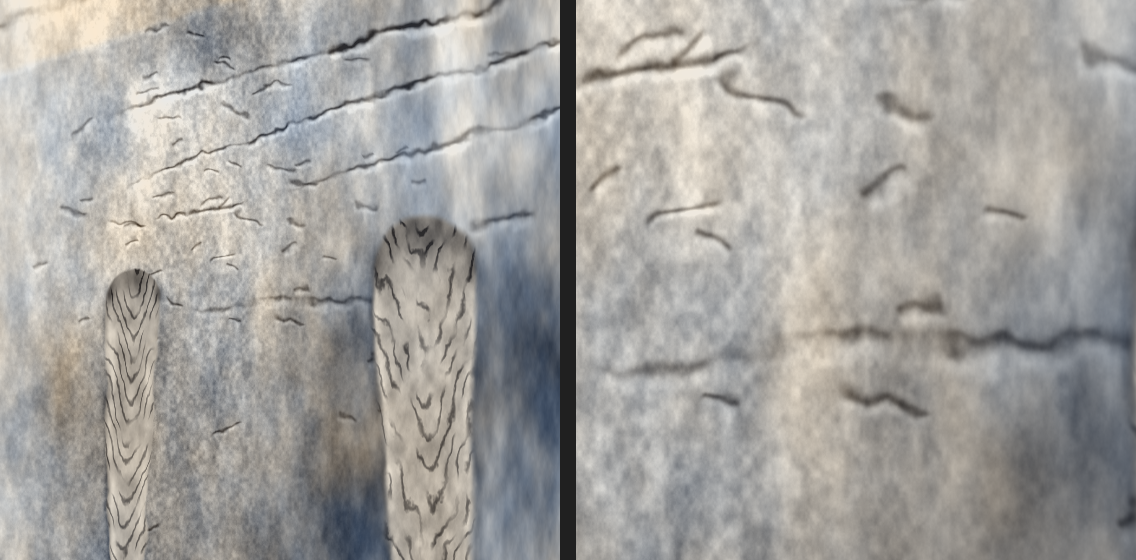
Left, the full canvas; right, a detail of the centre.
Write a WebGL 2 fragment shader that draws this texture.

```glsl
#version 300 es
precision highp float;
// Weathered grey surface: vertically streaked tone, slanted cracks with lit lips,
// and two tapering ridges carrying V-shaped furrows below dark hollow caps.
// Layers of value noise are summed into one tone, then tinted cool to warm.
#define STREAK_AMOUNT 0.50
#define FINE_STREAK 0.26
#define GRAIN_AMOUNT 0.34
#define CRACK_DEPTH 0.42
#define CHIP_DEPTH 0.30
#define FURROW_DEPTH 0.32
#define CHIP_GRID vec2(13.0, 19.0)
#define DARK_COLOR vec3(0.25, 0.255, 0.27)
#define LIGHT_COLOR vec3(0.87, 0.855, 0.825)
#define WARM_TINT vec3(0.13, 0.0, -0.17)

uniform vec2 u_resolution;
out vec4 fragColor;

float hash(vec2 p) {
  vec3 q = fract(vec3(p.xyx) * 0.1031);
  q += dot(q, q.yzx + 33.33);
  return fract((q.x + q.y) * q.z);
}

float noise(vec2 p) {
  vec2 i = floor(p), f = fract(p);
  f = f * f * (3.0 - 2.0 * f);
  return mix(mix(hash(i), hash(i + vec2(1, 0)), f.x),
             mix(hash(i + vec2(0, 1)), hash(i + vec2(1, 1)), f.x), f.y);
}

float fbm(vec2 p) {
  float sum = 0.0, amp = 0.5;
  for (int i = 0; i < 5; i++) {
    sum += amp * noise(p);
    p = p * 2.03 + 17.3;
    amp *= 0.5;
  }
  return sum / 0.97;
}

float blob(vec2 p, vec2 center, vec2 radius) {
  vec2 q = (p - center) / radius;
  return exp(-dot(q, q));
}

// Tapered groove from a to b: positive in the gap, negative on the lit lower lip
float crack(vec2 p, vec2 a, vec2 b, float width) {
  float len = length(b - a);
  vec2 dir = (b - a) / len, q = p - a;
  float along = dot(q, dir) / len;
  float off = (dir.x * q.y - dir.y * q.x) / width;
  float taper = smoothstep(0.0, 0.15, along) * (1.0 - smoothstep(0.85, 1.0, along));
  return taper * (exp(-off * off) - 0.35 * exp(-0.5 * (off + 2.2) * (off + 2.2)));
}

// Short random cracks, one candidate per grid cell
float chips(vec2 p, float width) {
  vec2 cell = floor(p * CHIP_GRID);
  float sum = 0.0;
  for (int y = -1; y <= 1; y++)
    for (int x = -1; x <= 1; x++) {
      vec2 id = cell + vec2(x, y);
      vec2 center = (id + vec2(hash(id + 3.1), hash(id + 7.7))) / CHIP_GRID;
      float angle = 0.2 + 1.3 * (hash(id + 11.9) - 0.5);
      vec2 arm = vec2(cos(angle), sin(angle)) * mix(0.012, 0.035, hash(id + 19.3));
      float region = blob(center, vec2(0.34, 0.66), vec2(0.32, 0.25));
      float present = step(hash(id + 23.7), region);
      sum += present * crack(p, center - arm, center + arm, width);
    }
  return sum;
}

// Round-topped tapering ridge with furrows running down to its axis
void ridge(vec2 p, vec2 top, float footX, float topHalf, float footHalf, float soft,
           inout float tone, inout float warm) {
  float down = top.y - p.y, t = clamp(down / top.y, 0.0, 1.0);
  float halfWidth = mix(topHalf, footHalf, t);
  float dx = p.x - mix(top.x, footX, t) + 0.025 * (fbm(p * vec2(18.0, 9.0)) - 0.5);
  float d = (down > 0.0 ? abs(dx) : length(vec2(dx, down))) - halfWidth;
  float mask = 1.0 - smoothstep(-soft, soft, d);
  float below = smoothstep(-0.02, 0.06, down);
  tone -= 0.14 * below * (1.0 - mask) * exp(-max(d, 0.0) / 0.03);

  float axis = sqrt(dx * dx + 0.02 * topHalf * topHalf);
  float phase = (4.0 * axis + 1.3 * down) / topHalf + 2.2 * fbm(p * vec2(24.0, 13.0));
  float wave = abs(fract(phase) - 0.5) * 2.0;
  float furrow = 1.0 - smoothstep(0.02, 0.42, wave);
  furrow *= smoothstep(0.25, 0.6, noise(p * vec2(45.0, 22.0)));
  float body = 0.68 + 0.3 * (fbm(p * vec2(60.0, 30.0)) - 0.5) - FURROW_DEPTH * furrow;
  body += 0.08 * exp(-pow((d + 0.009) / 0.007, 2.0)) * below;
  body -= 0.30 * blob(p, top + vec2(0.0, 0.65 * topHalf), topHalf * vec2(0.9, 0.5));
  tone = mix(tone, body, mask);
  warm = mix(warm, 0.2, mask * 0.8);

  // Dark pockets at the shoulders and a thin shadow down the left flank
  vec2 side = vec2(abs(p.x - top.x), p.y);
  tone -= 0.28 * blob(side, top + vec2(topHalf * 0.88 - top.x, 0.1 * topHalf), topHalf * vec2(0.16, 0.34));
  tone -= 0.2 * below * step(dx, 0.0) * exp(-pow(d / 0.005, 2.0)) * noise(p * 14.0);
}

void main() {
  vec2 p = gl_FragCoord.xy / u_resolution;
  float focus = blob(p, vec2(0.27 + 0.12 * p.y, 0.5), vec2(0.3, 1.2));

  // Broad light and shade
  float tone = mix(0.57, 0.74, smoothstep(0.15, 0.8, p.y)) + 0.09 * (1.0 - smoothstep(0.0, 0.45, p.x));
  tone -= 0.20 * blob(p, vec2(0.94, 0.33), vec2(0.12, 0.24));
  tone -= 0.15 * blob(p, vec2(0.61, 0.10), vec2(0.11, 0.20));
  tone -= 0.12 * blob(p, vec2(0.63, 0.38), vec2(0.06, 0.10));
  tone -= 0.11 * blob(p, vec2(0.33, 0.20), vec2(0.07, 0.18));
  tone -= 0.13 * blob(p, vec2(0.42, 0.94), vec2(0.13, 0.08));
  float bandEdge = p.y - 0.857 - 0.325 * p.x + 0.02 * (fbm(p * 12.0) - 0.5);
  tone += 0.07 * smoothstep(-0.006, 0.006, bandEdge) * (1.0 - smoothstep(0.3, 0.5, p.x));

  // Streaks and grain
  float streak = fbm(p * vec2(11.0, 4.0) + 5.0) - 0.5;
  tone += STREAK_AMOUNT * streak;
  tone += FINE_STREAK * (fbm(p * vec2(55.0, 18.0)) - 0.5);
  tone += GRAIN_AMOUNT * focus * (fbm(p * vec2(170.0, 120.0)) - 0.5);
  float warm = 0.9 * (fbm(p * vec2(9.0, 5.0) + 31.0) - 0.5) + 0.6 * streak;
  warm += 0.25 * smoothstep(0.0, 0.02, bandEdge) - 0.12 * (1.0 - p.y);
  warm += 0.5 * blob(p, vec2(0.115, 0.34), vec2(0.05, 0.12));

  // Long cracks and scattered chips
  vec2 q = p;
  q.y += 0.035 * (fbm(p * 13.0) - 0.5) + 0.009 * (noise(p * 75.0) - 0.5);
  float width = mix(0.0055, 0.0028, focus);
  float gap = 1.2 * crack(q, vec2(0.16, 0.785), vec2(0.95, 1.015), width * 1.3);
  gap += crack(q, vec2(0.18, 0.665), vec2(1.1, 0.965), width);
  gap += 0.8 * crack(q, vec2(0.50, 0.655), vec2(1.1, 0.835), width);
  gap += crack(q, vec2(0.27, 0.620), vec2(0.45, 0.634), width);
  gap += 0.6 * crack(q, vec2(0.33, 0.445), vec2(0.69, 0.478), width * 1.3);
  gap += 0.6 * crack(q, vec2(0.83, 0.590), vec2(0.96, 0.625), width * 1.3);
  gap += 0.5 * crack(q, vec2(-0.08, 0.930), vec2(0.2, 1.022), width * 1.5);
  gap *= 0.35 + 0.65 * smoothstep(0.25, 0.6, noise(p * vec2(28.0, 20.0)));
  float cut = CRACK_DEPTH * gap + CHIP_DEPTH * chips(q, width * 0.85) * mix(0.5, 1.0, focus);
  tone -= cut;
  warm += 0.4 * cut;

  ridge(p, vec2(0.240, 0.470), 0.225, 0.050, 0.030, 0.003, tone, warm);
  ridge(p, vec2(0.760, 0.520), 0.768, 0.095, 0.070, 0.008, tone, warm);

  float level = clamp((tone - 0.26) / 0.60, -0.15, 1.1);
  vec3 color = mix(DARK_COLOR, LIGHT_COLOR, level) + WARM_TINT * clamp(warm, -0.4, 0.5);
  fragColor = vec4(clamp(color, 0.0, 1.0), 1.0);
}
```
